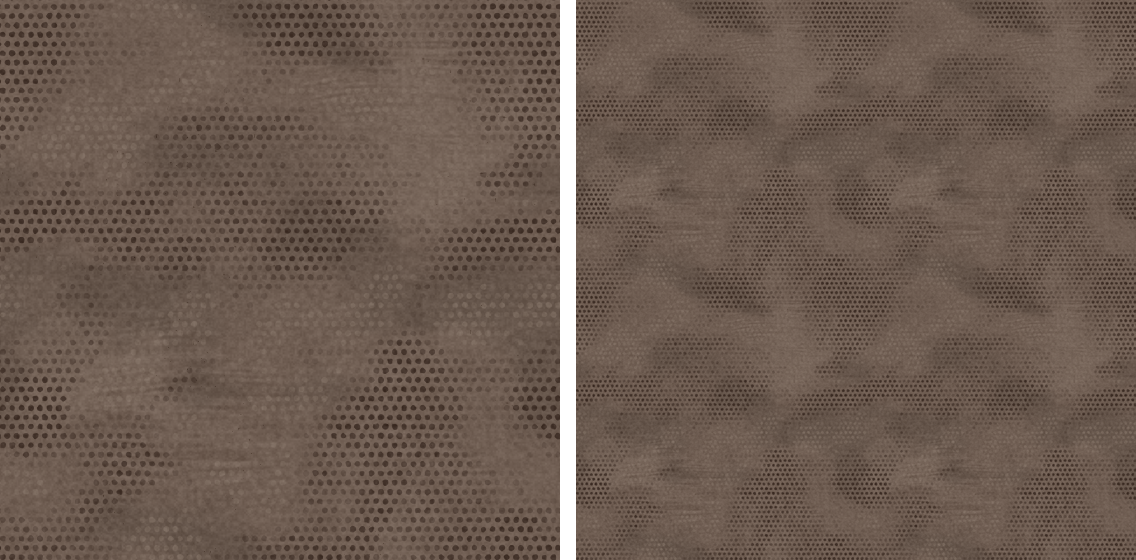
Left, the tile; right, the same tile 2 across and 2 down.
Reproduce this texture procedurally as a WebGL 2 fragment shader.

```glsl
#version 300 es
precision highp float;
// Worn brown surface with staggered rows of faded dark and pale dots, tiling on all sides.
uniform vec2 u_resolution;
out vec4 fragColor;

const float DOTS = 60.0;                  // dots across and rows down, even so the stagger wraps
const vec2 PHASE = vec2(0.30, 0.29);      // lattice offset in cells
const float DOT_RADIUS = 0.31;            // in cells
const float DOT_SOFTNESS = 0.08;
const float DOT_WOBBLE = 0.12;
const vec3 BASE = vec3(0.438, 0.368, 0.324);
const vec3 PALE = vec3(0.472, 0.403, 0.357);
const vec3 SHADE = vec3(0.375, 0.316, 0.276);
const vec3 DARK_DOT = vec3(0.242, 0.180, 0.148);
const vec3 PALE_DOT = vec3(0.525, 0.460, 0.410);
const float GRAIN = 0.046;
const float SCRATCH = 0.060;
const float SPECK = 0.10;

float hash(vec2 p) {
    return fract(sin(dot(p, vec2(127.1, 311.7))) * 43758.5453);
}

// Value noise on a lattice that wraps after "period" cells.
float noise(vec2 uv, vec2 period, float seed) {
    vec2 p = uv * period;
    vec2 i = floor(p);
    vec2 f = p - i;
    f = f * f * (3.0 - 2.0 * f);
    vec2 a = mod(i, period) + seed;
    vec2 b = mod(i + 1.0, period) + seed;
    return mix(mix(hash(a), hash(vec2(b.x, a.y)), f.x),
               mix(hash(vec2(a.x, b.y)), hash(b), f.x), f.y);
}

float fbm(vec2 uv, vec2 period, float seed) {
    float sum = 0.0;
    float weight = 0.533;
    for (int k = 0; k < 4; k++) {
        sum += weight * noise(uv, period, seed + float(k) * 17.0);
        period *= 2.0;
        weight *= 0.5;
    }
    return sum;
}

// A whole-number shear keeps the tiling and slants the patches upward to the right.
vec2 slant(vec2 uv) {
    return vec2(uv.x, uv.y - uv.x);
}

// Bends straight features into drifting ones.
vec2 warp(vec2 uv) {
    return uv + 0.14 * (vec2(noise(uv, vec2(4.0), 5.0), noise(uv, vec2(4.0), 41.0)) - 0.5);
}

// Wear that decides where dots are dark, pale or rubbed away.
float wear(vec2 uv) {
    uv = warp(uv);
    float patches = 0.6 * fbm(uv, vec2(4.0, 7.0), 11.0) + 0.4 * fbm(slant(uv), vec2(4.0, 7.0), 73.0);
    return 0.5 + 1.5 * (patches - 0.5);
}

vec3 background(vec2 uv) {
    vec2 drift = warp(uv);
    float cloud = fbm(drift, vec2(4.0, 6.0), 29.0);
    float smudge = fbm(drift, vec2(5.0, 7.0), 97.0);
    vec3 color = mix(BASE, PALE, 0.8 * smoothstep(0.46, 0.74, cloud));
    return mix(color, SHADE, 0.7 * smoothstep(0.48, 0.78, smudge));
}

vec3 addDots(vec3 color, vec2 uv) {
    // Nearest centre in rows shifted by half a cell
    vec2 grid = uv * DOTS - PHASE;
    float row = floor(grid.y + 0.5);
    float shift = 0.5 * mod(row, 2.0);
    float column = floor(grid.x - shift + 0.5);
    vec2 centre = vec2(column + shift, row);
    vec2 id = mod(vec2(column, row), DOTS);

    // Slightly uneven disc
    float edge = DOT_RADIUS + DOT_WOBBLE * (noise(uv, vec2(DOTS * 4.0), 3.0) - 0.5);
    edge += 0.05 * (hash(id + 7.0) - 0.5);
    float blur = max(DOT_SOFTNESS, 0.6 * DOTS / min(u_resolution.x, u_resolution.y));
    float disc = 1.0 - smoothstep(edge - blur, edge + blur, length(grid - centre));

    // Each dot takes its strength from the wear at its centre
    float level = wear((centre + PHASE) / DOTS) + 0.10 * (hash(id) - 0.5);
    float dark = smoothstep(0.31, 0.70, level);
    float pale = 1.0 - smoothstep(0.22, 0.38, level);
    float rubbed = 0.8 + 0.2 * noise(uv, vec2(150.0), 19.0);
    color = mix(color, DARK_DOT, disc * dark * rubbed);
    return mix(color, PALE_DOT, 0.55 * disc * pale * rubbed);
}

// Fine grain, faint scratches and a few dark specks
float surface(vec2 uv) {
    float grain = noise(uv, vec2(320.0), 51.0) + noise(uv, vec2(140.0), 63.0) - 1.0;
    vec2 bent = uv + vec2(0.0, 0.03 * noise(uv, vec2(6.0), 8.0));
    float streak = noise(bent, vec2(14.0, 190.0), 37.0);
    float scuffed = smoothstep(0.54, 0.74, fbm(uv, vec2(5.0), 83.0));
    float speck = smoothstep(0.91, 0.99, noise(uv, vec2(200.0), 151.0));
    speck *= smoothstep(0.50, 0.70, noise(uv, vec2(9.0), 131.0));
    return GRAIN * grain + SCRATCH * scuffed * (streak - 0.5) - SPECK * speck;
}

void main() {
    vec2 uv = gl_FragCoord.xy / u_resolution;
    vec3 color = addDots(background(uv), uv);
    fragColor = vec4(color + surface(uv), 1.0);
}
```
